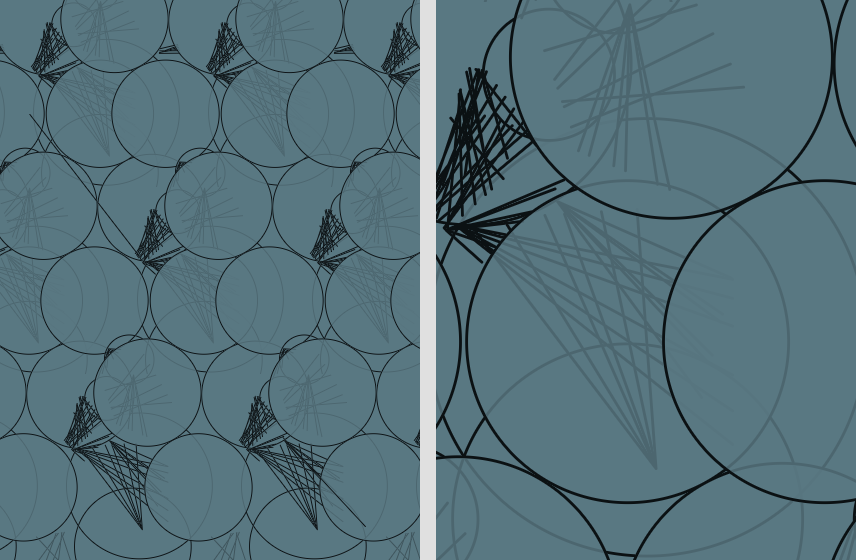
Left, the full canvas; right, a detail of the centre.
This pattern is drawn by a WebGL 1 fragment shader. Its source:

```glsl
precision highp float;
// Overlapping translucent discs in staggered rows, with webs of fine dark lines caught between them.
uniform vec2 u_resolution;

#define SPAN 576.0                      // canvas width in drawing units
#define REPEAT 240.0                    // distance between repeats across
#define ROW_STEP vec2(-97.4, 256.2)     // shift from one row to the next
#define DISC_RADIUS 73.6
#define HALF_STROKE 0.65
#define VEIL 0.83                       // how much a disc hides what lies below
#define GROUND vec3(0.35, 0.47, 0.51)
#define INK vec3(0.045, 0.065, 0.075)

float hash(float n) { return fract(sin(n * 12.9898) * 43758.5453); }

float pixelSize() { return SPAN / u_resolution.x; }

float fill(float d) { return clamp(0.5 - d / pixelSize(), 0.0, 1.0); }

float stroke(float d) { return fill(abs(d) - HALF_STROKE); }

// Position in the frame of a row, wrapped sideways around centerX
vec2 tile(vec2 p, float row, float centerX) {
  p -= row * ROW_STEP;
  p.x = mod(p.x - centerX + 0.5 * REPEAT, REPEAT) - 0.5 * REPEAT + centerX;
  return p;
}

float segment(vec2 p, vec2 a, vec2 b) {
  vec2 ab = b - a;
  vec2 ap = p - a;
  return length(ap - ab * clamp(dot(ap, ab) / dot(ab, ab), 0.0, 1.0));
}

// Six threads strung from edge a0-a1 to edge b0-b1
float web(vec2 p, vec2 a0, vec2 a1, vec2 b0, vec2 b1, float seed) {
  float d = 1e4;
  for (int i = 0; i < 6; i++) {
    float n = float(i);
    float t = (n + 0.8 * hash(seed + n)) / 5.8;
    d = min(d, segment(p, mix(a0, a1, hash(seed + n + 31.0)), mix(b0, b1, t)));
  }
  return stroke(d);
}

// One kind of disc over its rows: veils the ink below, then adds an outline
float discs(float ink, vec2 p, vec2 center, float radius, float rows, float veil) {
  for (int r = 0; r < 3; r++) {
    if (float(r) >= rows) break;
    float d = length(tile(p, float(r), center.x) - center) - radius;
    ink *= 1.0 - veil * fill(d);
    ink = max(ink, stroke(d));
  }
  return ink;
}

// Wide fan hanging from the upper left down to a single foot
float wideFan(vec2 q) {
  vec2 foot = vec2(150.0, 214.0);
  vec2 corner = vec2(57.0, 101.0);
  vec2 knot = vec2(105.0, 92.0);
  float ink = web(q, foot, foot, corner, vec2(150.0, 95.0), 3.0);
  ink = max(ink, web(q, corner, corner + 4.0, vec2(185.0, 118.0), vec2(185.0, 205.0), 11.0));
  return max(ink, web(q, knot, knot, vec2(185.0, 125.0), vec2(170.0, 185.0), 17.0));
}

// Dense tangle shaped like a leaning kite
float kite(vec2 q) {
  vec2 top = vec2(64.0, 31.0);
  vec2 left = vec2(41.0, 89.0);
  vec2 foot = vec2(54.0, 105.0);
  vec2 right = vec2(97.0, 66.0);
  float ink = web(q, top, top + vec2(7.0, 1.0), left, right, 5.0);
  ink = max(ink, web(q, foot, left, vec2(72.0, 32.0), right, 23.0));
  ink = max(ink, web(q, left, foot, vec2(58.0, 48.0), vec2(92.0, 60.0), 41.0));
  ink = max(ink, web(q, top, vec2(54.0, 60.0), foot, vec2(84.0, 78.0), 53.0));
  return max(ink, web(q, foot, foot, vec2(68.0, 122.0), vec2(112.0, 78.0), 67.0));
}

// Fans that start at the rim of the front disc and run under it
float rimFans(vec2 q) {
  vec2 rim = vec2(104.0, -34.0);
  vec2 hub = vec2(138.0, 2.0);
  float ink = web(q, rim, rim, vec2(87.0, 10.0), vec2(124.0, -38.0), 7.0);
  ink = max(ink, web(q, hub, hub, vec2(108.0, 66.0), vec2(160.0, 88.0), 71.0));
  return max(ink, web(q, vec2(98.0, 20.0), vec2(112.0, 60.0), vec2(150.0, -30.0), vec2(196.0, 50.0), 83.0));
}

void main() {
  vec2 p = vec2(gl_FragCoord.x, u_resolution.y - gl_FragCoord.y) * pixelSize();
  float ink = 0.0;

  // Back: large rings and wide fans
  ink = discs(ink, p, vec2(146.0, 154.0), 100.0, 3.0, 0.0);
  for (int r = 0; r < 3; r++) {
    vec2 q = tile(p, float(r), 137.0);
    ink = max(ink, stroke(length(q - vec2(137.0, 237.0)) - 80.0) * step(q.y, 257.0));
    ink = max(ink, wideFan(tile(p, float(r), 100.0)));
  }
  ink = max(ink, web(tile(p, 0.0, 230.0), vec2(221.0, 62.0), vec2(218.0, 76.0),
                     vec2(243.0, 60.0), vec2(247.0, 73.0), 91.0));

  // Middle: rear discs, tangles, then the overlapping pair; the last row lacks one
  ink = discs(ink, p, vec2(65.0, 29.0), DISC_RADIUS, 3.0, VEIL);
  for (int r = 0; r < 3; r++) ink = max(ink, kite(tile(p, float(r), 100.0)));
  ink = discs(ink, p, vec2(137.0, 156.0), DISC_RADIUS, 2.0, VEIL);
  ink = discs(ink, p, vec2(227.0, 156.0), DISC_RADIUS, 3.0, VEIL);

  // Front: small rings and rim fans below the top discs
  ink = discs(ink, p, vec2(132.0, -19.0), 34.0, 3.0, 0.0);
  ink = discs(ink, p, vec2(101.0, 34.0), 30.0, 3.0, 0.0);
  for (int r = 0; r < 3; r++) ink = max(ink, rimFans(tile(p, float(r), 100.0)));
  ink = discs(ink, p, vec2(157.0, 26.0), DISC_RADIUS, 3.0, VEIL);

  // Strays: a pale tangle along the lower edge and two loose threads
  vec2 q = tile(p, 0.0, 75.0);
  float pale = web(q, vec2(42.0, 738.0), vec2(100.0, 728.0), vec2(48.0, 775.0), vec2(98.0, 772.0), 13.0);
  ink = max(ink, 0.35 * pale);
  ink = max(ink, stroke(segment(p, vec2(41.0, 157.0), vec2(190.0, 350.0))));
  ink = max(ink, stroke(segment(p, vec2(388.0, 600.0), vec2(501.0, 722.0))));

  gl_FragColor = vec4(mix(GROUND, INK, ink), 1.0);
}
```
